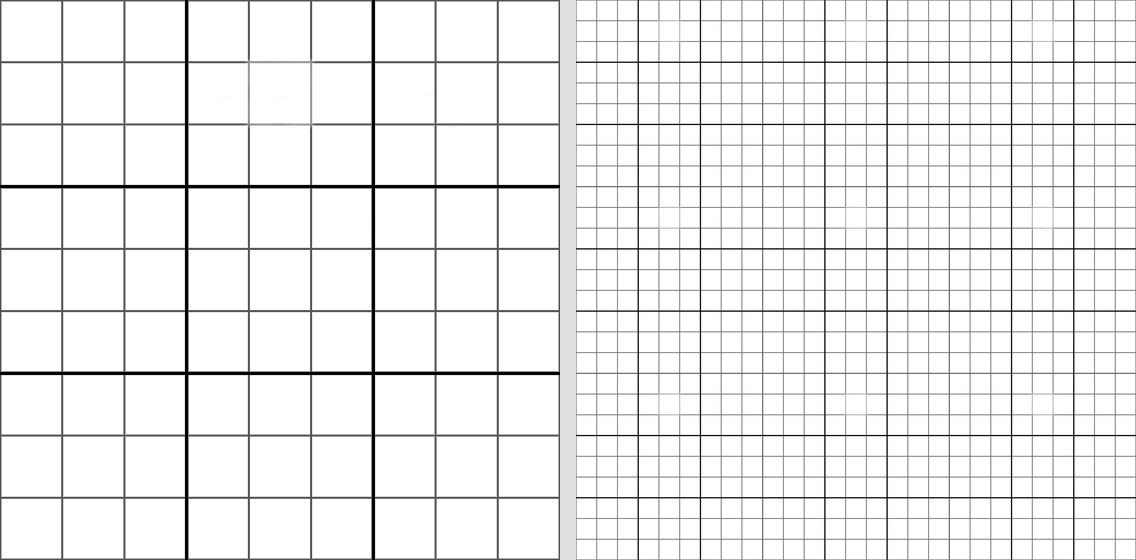
Left: one tile. Right: repeated 3 by 3.
Give the GLSL for this pattern, as a WebGL 2 fragment shader.

```glsl
#version 300 es
precision highp float;
// Nine by nine ruled grid on white: thin grey cell lines, black lines every third cell.
// Each axis measures the distance to its nearest rule; the darker axis wins.
// A worn cell near the top fades its rules, and a few faint specks dot the paper.
uniform vec2 u_resolution;
out vec4 fragColor;

const vec3 PAPER = vec3(1.0);
const float THIN_SHADE = 0.31;

float hash(vec2 p) {
  return fract(sin(dot(p, vec2(127.1, 311.7))) * 43758.5453);
}

// Value noise whose lattice wraps after the given period
float wrappedNoise(vec2 p, float period) {
  vec2 cell = floor(p), f = fract(p);
  f = f * f * (3.0 - 2.0 * f);
  vec2 a = mod(cell, period), b = mod(cell + 1.0, period);
  return mix(mix(hash(a), hash(vec2(b.x, a.y)), f.x),
             mix(hash(vec2(a.x, b.y)), hash(b), f.x), f.y);
}

// Brightness left by the nearest rule across one axis
float ruleShade(float x, float wear, float softness) {
  float index = mod(floor(x * 9.0 + 0.5), 9.0);
  float dist = abs(fract(x * 9.0 + 0.5) - 0.5) / 9.0;
  bool border = index < 0.5;
  bool heavy = !border && mod(index, 3.0) < 0.5;
  float halfWidth = heavy ? 0.0031 : (border ? 0.0026 : 0.0018);
  float shade = heavy ? 0.0 : mix(THIN_SHADE, 0.72, wear);
  float cover = 1.0 - smoothstep(halfWidth - softness, halfWidth + softness, dist);
  return mix(1.0, shade, cover);
}

void main() {
  vec2 uv = gl_FragCoord.xy / u_resolution;
  float softness = max(0.0013, 0.7 / min(u_resolution.x, u_resolution.y));

  // Worn patch around the middle cell of the second row from the top
  vec2 patchDist = abs(uv - vec2(0.5, 7.5 / 9.0));
  float wear = 1.0 - smoothstep(0.052, 0.066, max(patchDist.x, patchDist.y));
  wear *= 0.65 + 0.35 * wrappedNoise(uv * 36.0, 36.0);

  float value = min(ruleShade(uv.x, wear, softness), ruleShade(uv.y, wear, softness));

  // Faint short specks scattered over the upper right of the sheet
  for (int i = 0; i < 6; i++) {
    float id = float(i);
    vec2 centre = vec2(0.38, 0.57) + vec2(0.56, 0.40) * vec2(hash(vec2(id, 3.0)), hash(vec2(id, 8.0)));
    vec2 offset = (uv - centre) / vec2(0.012, 0.0018);
    value -= 0.025 * exp(-dot(offset, offset)) * value;
  }

  fragColor = vec4(PAPER * value, 1.0);
}
```
